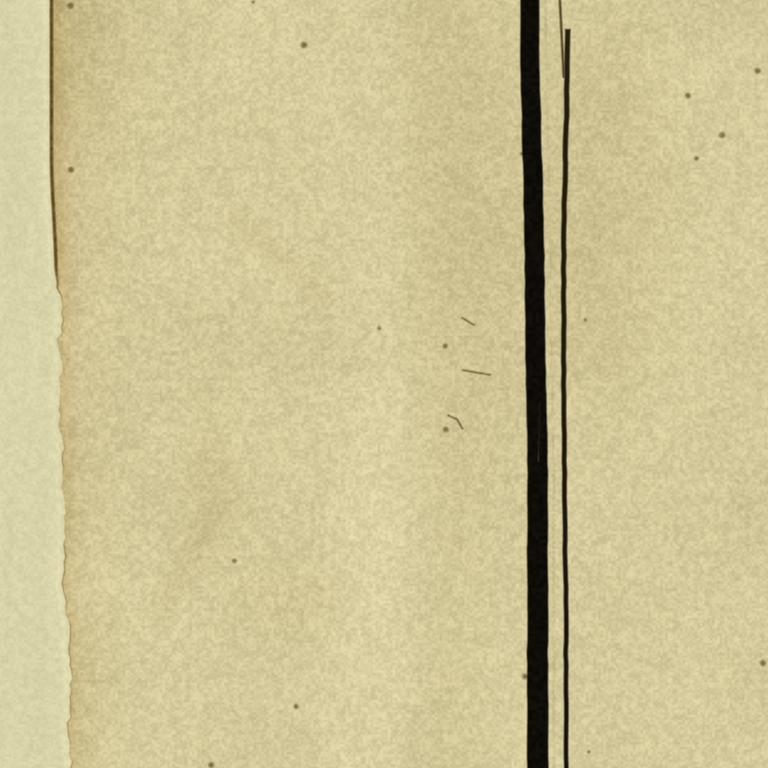
Reproduce this texture procedurally as a WebGL 1 fragment shader.

```glsl
precision highp float;
// Aged cream paper with a torn sheet edge on the left and two inked vertical rules.
// Layered value noise makes the mottling and grain; distance functions make the
// edge, rules and fibres; a hashed grid scatters the small specks.

uniform vec2 u_resolution;

const vec3 PAPER = vec3(0.832, 0.788, 0.604);
const vec3 UNDER_SHEET = vec3(0.845, 0.825, 0.655);
const vec3 INK = vec3(0.035, 0.030, 0.012);
const vec3 BROWN = vec3(0.34, 0.25, 0.10);
const vec3 FIBRE = vec3(0.38, 0.33, 0.19);
const vec3 STAIN = vec3(0.085, 0.095, 0.105);
const float GRAIN = 0.135;
const float MOTTLE = 0.050;
const float SPECK_CELLS = 13.0;
const float SPECK_CHANCE = 0.12;
const float TEAR_TOP = 0.635;

float hash(vec2 p) {
  vec3 q = fract(vec3(p.xyx) * 0.1031);
  q += dot(q, q.yzx + 33.33);
  return fract((q.x + q.y) * q.z);
}

float noise(vec2 p) {
  vec2 i = floor(p), f = fract(p);
  f = f * f * (3.0 - 2.0 * f);
  return mix(mix(hash(i), hash(i + vec2(1.0, 0.0)), f.x),
             mix(hash(i + vec2(0.0, 1.0)), hash(i + 1.0), f.x), f.y);
}

float fbm(vec2 p) {
  float sum = 0.0, amp = 0.5;
  for (int i = 0; i < 4; i++) {
    sum += amp * noise(p);
    p = p * 2.03 + 17.3;
    amp *= 0.5;
  }
  return sum;
}

float segment(vec2 p, vec2 a, vec2 b) {
  vec2 d = b - a;
  return length(p - a - d * clamp(dot(p - a, d) / dot(d, d), 0.0, 1.0));
}

float smudge(vec2 p, vec2 centre, vec2 size) {
  vec2 d = (p - centre) / size;
  return exp(-dot(d, d));
}

// Coverage of a shape whose signed distance is d.
float cover(float d, float aa) { return smoothstep(aa, -aa, d); }

float sheetEdge(float y) {
  float top = 0.066 + 0.006 * smoothstep(0.80, 0.64, y);
  float torn = 0.079 + 0.012 * smoothstep(0.42, 0.08, y);
  torn += 0.008 * (noise(vec2(y * 38.0, 3.0)) - 0.5) + 0.004 * (noise(vec2(y * 120.0, 8.0)) - 0.5);
  return mix(torn, top, smoothstep(TEAR_TOP - 0.03, TEAR_TOP + 0.02, y));
}

vec3 paper(vec2 p) {
  float shade = 0.50 * smudge(p, vec2(0.11, 0.94), vec2(0.06, 0.16));
  shade += 0.42 * smudge(p, vec2(0.78, 0.73), vec2(0.08, 0.20));
  shade += 0.30 * smudge(p, vec2(0.61, 0.72), vec2(0.07, 0.30));
  shade += 0.30 * smudge(p, vec2(0.275, 0.36), vec2(0.035, 0.09));
  shade += 0.28 * smudge(p, vec2(0.40, 0.22), vec2(0.07, 0.05));
  float crease = segment(p, vec2(0.31, 0.71), vec2(0.42, 0.62));
  crease = min(crease, segment(p, vec2(0.21, 0.21), vec2(0.28, 0.33)));
  shade += 0.28 * exp(-pow(crease / 0.015, 2.0));
  shade -= 0.32 * smudge(p, vec2(0.49, 0.25), vec2(0.06, 0.40));
  shade += 0.12 * smoothstep(0.522, 0.532, p.x) * smoothstep(0.68, 0.56, p.x);
  return PAPER - STAIN * shade + MOTTLE * (fbm(p * 9.0) - 0.47);
}

float specks(vec2 p, float aa) {
  vec2 home = floor(p * SPECK_CELLS);
  float ink = 0.0;
  for (int j = -1; j <= 1; j++) {
    for (int i = -1; i <= 1; i++) {
      vec2 cell = home + vec2(float(i), float(j));
      vec2 spot = (cell + vec2(hash(cell + 21.0), hash(cell + 57.0))) / SPECK_CELLS;
      float radius = mix(0.0015, 0.0042, hash(cell + 93.0));
      float present = step(1.0 - SPECK_CHANCE, hash(cell + 5.0));
      ink = max(ink, present * cover(length(p - spot) - radius, 0.0015 + aa));
    }
  }
  return ink;
}

void main() {
  vec2 p = gl_FragCoord.xy / u_resolution;
  float aa = 0.8 / min(u_resolution.x, u_resolution.y);
  float soft = aa + 0.0008;

  // Sheet with a warm worn margin, over the paler sheet beneath.
  float edge = p.x - sheetEdge(p.y);
  float upper = smoothstep(TEAR_TOP - 0.03, TEAR_TOP + 0.03, p.y);
  vec3 col = paper(p);
  col -= vec3(0.09, 0.13, 0.17) * mix(0.65, 1.0, upper) * exp(-max(edge, 0.0) / 0.018);
  vec3 under = UNDER_SHEET + 0.02 * (noise(vec2(p.x * 90.0, p.y * 4.0)) - 0.5);
  under += 0.035 * exp(-abs(edge + 0.007) / 0.005);
  col = mix(col, under, cover(edge, soft));
  float rim = cover(abs(edge - 0.001) - mix(0.0007, 0.0022, upper), soft);
  col = mix(col, BROWN, rim * mix(0.40 * noise(vec2(p.y * 45.0, 1.0)), 0.88, upper));

  // Specks and three short fibres.
  col = mix(col, FIBRE, 0.75 * specks(p, aa) * step(0.015, edge));
  float fibre = segment(p, vec2(0.602, 0.586), vec2(0.617, 0.577));
  fibre = min(fibre, segment(p, vec2(0.603, 0.518), vec2(0.638, 0.512)));
  fibre = min(fibre, segment(p, vec2(0.584, 0.459), vec2(0.595, 0.454)));
  fibre = min(fibre, segment(p, vec2(0.595, 0.454), vec2(0.602, 0.442)));
  col = mix(col, FIBRE, 0.8 * cover(fibre - 0.0012, soft));

  // Paper grain at two sizes.
  float grain = 0.6 * noise(p * 310.0) + 0.4 * noise(p * 150.0 + 40.0) - 0.5;
  col += GRAIN * grain * vec3(1.0, 0.98, 0.95) * mix(1.0, 0.6, cover(edge, soft));

  // Broad rule with a worn scratch, then the fine rule and its short overlap.
  float wobble = 0.0012 * (noise(vec2(p.y * 60.0, 12.0)) - 0.5);
  float broadX = 0.7 - 0.0035 * smoothstep(0.35, 0.62, p.y) - 0.007 * smoothstep(0.60, 1.0, p.y);
  float broad = abs(p.x - broadX - wobble) - mix(0.0138, 0.0122, p.y);
  col = mix(col, INK + 0.04 * noise(p * 220.0), cover(broad, soft));
  float scratch = segment(p, vec2(0.701, 0.40), vec2(0.703, 0.475));
  col = mix(col, FIBRE, 0.65 * cover(scratch - 0.0008, soft) * noise(p * vec2(100.0, 70.0)));
  float fineX = 0.737 - 0.003 * smoothstep(0.15, 0.5, p.y) + 0.005 * smoothstep(0.65, 0.96, p.y);
  float fine = max(abs(p.x - fineX - wobble) - mix(0.0028, 0.0034, p.y), p.y - 0.962);
  col = mix(col, mix(INK, BROWN, 0.25 * p.y), 0.95 * cover(fine, soft));
  float overlap = segment(p, vec2(0.728, 1.02), vec2(0.734, 0.90)) - 0.0015;
  col = mix(col, BROWN * 0.65, 0.85 * cover(overlap, soft));
  float ghost = abs(p.x - broadX - 0.021) - 0.001;
  col = mix(col, FIBRE, 0.22 * cover(ghost, soft + 0.001) * noise(vec2(p.y * 35.0, 6.0)));

  gl_FragColor = vec4(clamp(col, 0.0, 1.0), 1.0);
}
```
